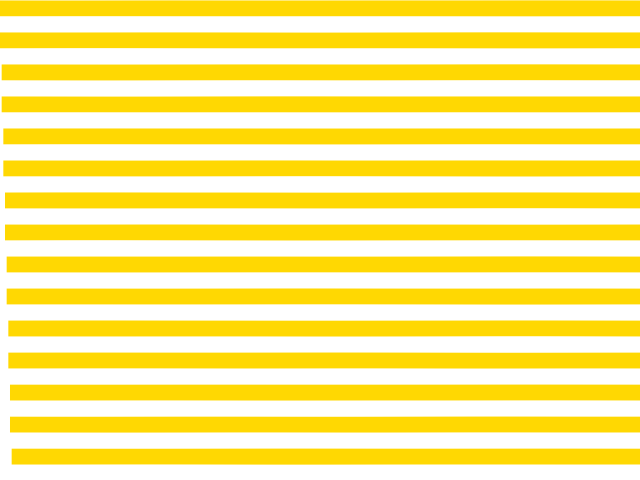
This pattern is drawn by a Shadertoy shader. Its source:

```glsl
// Yellow horizontal stripes on white, with left ends stepping inward every two rows.

// Lengths are fractions of the canvas height.
const vec3  PAPER        = vec3(1.0);
const vec3  YELLOW       = vec3(1.0, 0.847, 0.008);
const float PERIOD       = 0.0667;   // distance between stripe centres
const float FIRST_CENTRE = 0.0174;   // first centre, measured from the top
const float HALF_WIDTH   = 0.0165;
const float STEP_IN      = 0.00347;  // left inset added per pair of rows
const float SOFTNESS     = 0.0013;   // half width of the blurred long edges
const float WEAR         = 0.0008;   // drift of the long edges
const float WEAR_SCALE   = 2.3;      // drift cycles per canvas height

float hash(vec2 p) {
    return fract(sin(dot(p, vec2(127.1, 311.7))) * 43758.55);
}

// One-dimensional gradient noise, with an independent lane per edge.
float gradientNoise(float x, float lane) {
    float cell = floor(x);
    float f = x - cell;
    float slopeA = 2.0 * hash(vec2(cell, lane)) - 1.0;
    float slopeB = 2.0 * hash(vec2(cell + 1.0, lane)) - 1.0;
    float blend = f * f * f * (f * (f * 6.0 - 15.0) + 10.0);
    return mix(slopeA * f, slopeB * (f - 1.0), blend);
}

void mainImage(out vec4 fragColor, in vec2 fragCoord) {
    float pixel = 1.0 / iResolution.y;
    vec2 p = vec2(fragCoord.x, iResolution.y - fragCoord.y) * pixel;

    // Nearest stripe and offset from its centre line
    float row = floor((p.y - FIRST_CENTRE) / PERIOD + 0.5);
    float offset = p.y - FIRST_CENTRE - row * PERIOD;

    // Upper and lower edges drift separately
    float lane = 2.0 * row + step(0.0, offset);
    float drift = WEAR * gradientNoise(p.x * WEAR_SCALE, lane);
    float edge = abs(offset) - HALF_WIDTH - drift;
    float soft = max(SOFTNESS, 0.6 * pixel);
    float band = 1.0 - smoothstep(-soft, soft, edge);

    // Stepped left end
    float left = STEP_IN * floor(row * 0.5);
    float inside = clamp((p.x - left) / pixel + 0.5, 0.0, 1.0);

    fragColor = vec4(mix(PAPER, YELLOW, band * inside), 1.0);
}
```
